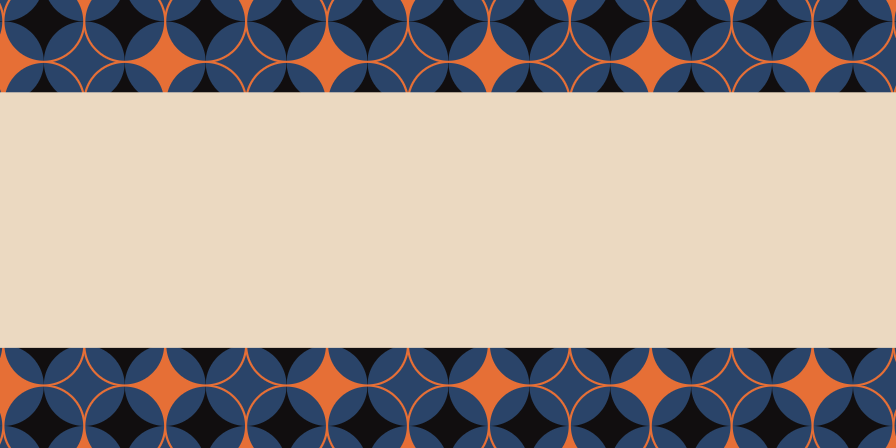
Give the GLSL for this background, as a Shadertoy shader.

```glsl
// Two bands of interlaced-circle tiling frame a plain cream panel.
// Each square cell holds a four-pointed star between corner circles; circles
// about the cell centres form petals, and the gaps left over are dark stars.

#define CELL 0.18062                  // cell size, in canvas heights
#define ORIGIN vec2(0.0075, 0.1395)   // centre of one filled star
#define PANEL vec2(0.2235, 0.7940)    // lower and upper edge of the panel
#define LINE 0.0135                   // half width of the outline, in cells
#define CREAM vec3(0.922, 0.851, 0.757)
#define BLUE vec3(0.165, 0.267, 0.412)
#define BLACK vec3(0.065, 0.055, 0.060)
#define ORANGE vec3(0.902, 0.435, 0.212)

// Smooth coverage of the region where the signed distance is negative.
float coverage(float dist, float pixel) {
    return clamp(0.5 - dist / pixel, 0.0, 1.0);
}

vec3 circleTiling(vec2 p, float pixel) {
    vec2 grid = (p - ORIGIN) / CELL;
    vec2 cell = floor(grid + 0.5);
    vec2 local = grid - cell;
    pixel /= CELL;

    float centreCircle = length(local) - 0.5;
    float cornerCircle = length(0.5 - abs(local)) - 0.5;

    // Dark gaps lie outside every centre circle.
    vec3 color = mix(BLUE, BLACK, coverage(-centreCircle, pixel));

    // Stars are filled on alternate cells and outlined on all of them.
    float filled = 1.0 - mod(cell.x + cell.y, 2.0);
    float star = filled * coverage(-cornerCircle, pixel);
    float outline = coverage(abs(cornerCircle) - LINE, pixel);
    return mix(color, ORANGE, max(star, outline));
}

void mainImage(out vec4 fragColor, in vec2 fragCoord) {
    float pixel = 1.0 / iResolution.y;
    vec2 p = fragCoord * pixel;

    // Lay the plain panel over the tiling.
    float panelDistance = max(PANEL.x - p.y, p.y - PANEL.y);
    vec3 color = mix(circleTiling(p, pixel), CREAM, coverage(panelDistance, pixel));
    fragColor = vec4(color, 1.0);
}
```
